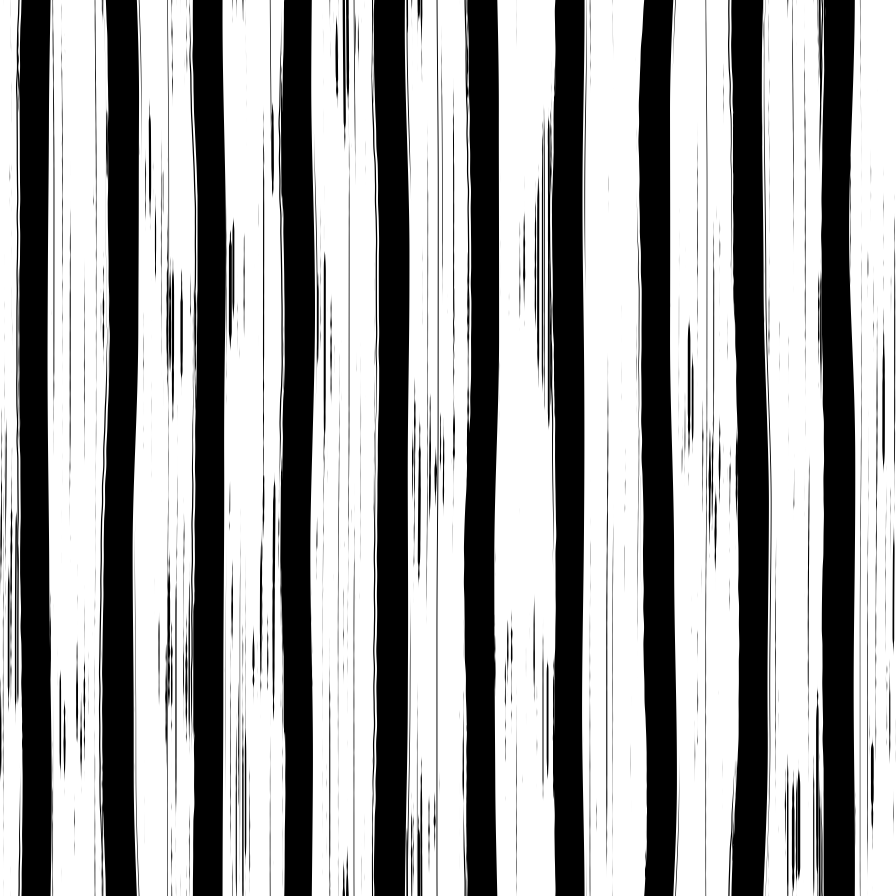
Write a WebGL 2 fragment shader that draws this pattern.

```glsl
#version 300 es
precision highp float;
// Ten hand-painted black vertical stripes on white, with dry-brush fibres between them.

uniform vec2 u_resolution;
out vec4 fragColor;

// Integer hash of a lattice cell and a seed, 0 to 1.
float hash(vec2 cell, float seed) {
  uvec3 v = uvec3(cell.x, cell.y, seed) * 1664525u + 1013904223u;
  v.x += v.y * v.z; v.y += v.z * v.x; v.z += v.x * v.y;
  v ^= v >> 16u;
  v.x += v.y * v.z; v.y += v.z * v.x; v.z += v.x * v.y;
  return float(v.z >> 8u) / 16777216.0;
}

// Smooth noise along y for one column, wrapping after a whole number of rows.
float columnNoise(float id, float y, float rows, float seed) {
  float t = y * rows + hash(vec2(id, 0.0), seed + 50.0);
  float row = floor(t);
  float a = hash(vec2(id, mod(row, rows)), seed);
  float b = hash(vec2(id, mod(row + 1.0, rows)), seed);
  return mix(a, b, smoothstep(0.0, 1.0, t - row));
}

// Smooth noise in both directions, wrapping at the canvas edges.
float patchNoise(vec2 uv, vec2 cells, float seed) {
  float x = uv.x * cells.x;
  float col = floor(x);
  float a = columnNoise(mod(col, cells.x), uv.y, cells.y, seed);
  float b = columnNoise(mod(col + 1.0, cells.x), uv.y, cells.y, seed);
  return mix(a, b, smoothstep(0.0, 1.0, x - col));
}

// Exact share of a pixel covered by a bar: offset, half width, half pixel.
float barCoverage(float d, float halfWidth, float halfPixel) {
  float overlap = min(d + halfPixel, halfWidth) - max(d - halfPixel, -halfWidth);
  return clamp(overlap / (2.0 * halfPixel), 0.0, 1.0);
}

// Tapered vertical needles, one per column, drawn where the noise passes the threshold.
float fibres(vec2 uv, float columns, float rows, float threshold, float maxWidth,
             float halfPixel, float seed) {
  float ink = 0.0;
  float x = uv.x * columns;
  for (float k = -1.0; k <= 1.0; k++) {
    float col = floor(x) + k;
    float id = mod(col, columns);
    float d = x - col - 0.5 - 0.6 * (hash(vec2(id, 1.0), seed) - 0.5);
    float pressure = columnNoise(id, uv.y, rows, seed + 1.0);
    float grain = columnNoise(id, uv.y, 110.0, seed + 2.0);
    float width = maxWidth * mix(0.35, 1.0, hash(vec2(id, 2.0), seed));
    width *= smoothstep(threshold, threshold + 0.3, pressure + 0.12 * (grain - 0.5));
    ink = max(ink, barCoverage(d, width, halfPixel * columns));
  }
  return ink;
}

void main() {
  vec2 uv = gl_FragCoord.xy / u_resolution;
  float halfPixel = 0.5 / u_resolution.x;

  // Nearest stripe, with a wandering centre and uneven edges
  float cell = floor(uv.x * 10.0 - 0.365 + 0.5);
  float id = mod(cell, 10.0);
  float drift = 0.009 * (columnNoise(id, uv.y, 4.0, 3.0) - 0.5);
  float centre = (cell + 0.365) / 10.0 + 0.006 * (hash(vec2(id, 9.0), 4.0) - 0.5) + drift;
  float left = centre - 0.0148 - 0.004 * columnNoise(id, uv.y, 5.0, 5.0)
             - 0.001 * columnNoise(id, uv.y, 48.0, 6.0);
  float right = centre + 0.0148 + 0.002 * columnNoise(id, uv.y, 5.0, 7.0);
  float ink = barCoverage(uv.x - 0.5 * (left + right), 0.5 * (right - left), halfPixel);

  // Thin lines running beside both edges
  float leftLine = 0.0007 * smoothstep(0.4, 0.7, columnNoise(id, uv.y, 4.0, 8.0));
  float rightLine = 0.0005 * smoothstep(0.55, 0.8, columnNoise(id, uv.y, 3.0, 9.0));
  ink = max(ink, barCoverage(uv.x - left + 0.0028, leftLine, halfPixel));
  ink = max(ink, barCoverage(uv.x - right - 0.0025, rightLine, halfPixel));

  // Fibres lean slightly; they gather in patches and along the left edges
  vec2 bent = uv + vec2(0.004 * (columnNoise(3.0, uv.y, 4.0, 10.0) - 0.5), 0.0);
  float clump = smoothstep(0.52, 1.0, patchNoise(bent, vec2(26.0, 5.0), 11.0));
  float fringe = exp(-abs(uv.x - left) / 0.004);
  float threshold = 0.93 - 0.62 * clump - 0.3 * fringe;
  ink = max(ink, fibres(bent, 256.0, 8.0, threshold, 0.42, halfPixel, 12.0));

  // Long hairlines
  ink = max(ink, fibres(bent, 110.0, 3.0, 0.62, 0.075, halfPixel, 20.0));

  fragColor = vec4(vec3(1.0 - ink), 1.0);
}
```
